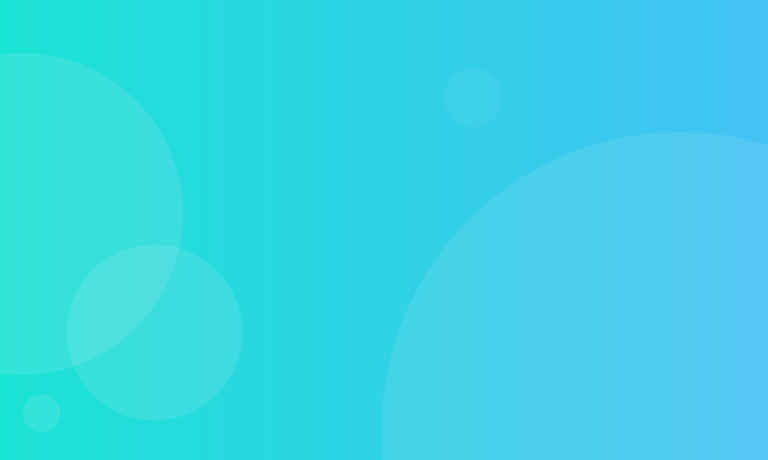
A Shadertoy shader for this background:

```glsl
// Turquoise to sky blue gradient with five translucent pale discs.
#define TEAL vec3(0.104, 0.890, 0.836)
#define SKY vec3(0.262, 0.762, 0.960)
#define DISC_TINT vec3(0.92, 0.92, 0.93)
#define DISC_COUNT 5

// Each disc: centre x, centre y, radius (in canvas heights), opacity
const vec4 discs[DISC_COUNT] = vec4[DISC_COUNT](
    vec4(0.048, 0.535, 0.350, 0.118),
    vec4(0.336, 0.277, 0.191, 0.118),
    vec4(0.090, 0.102, 0.041, 0.118),
    vec4(1.029, 0.788, 0.064, 0.058),
    vec4(1.478, 0.065, 0.648, 0.108)
);

// Soft-edged coverage of a disc, one pixel wide at the rim
float discCoverage(vec2 point, vec2 centre, float radius, float pixel) {
    float edgeDistance = length(point - centre) - radius;
    return clamp(0.5 - edgeDistance / pixel, 0.0, 1.0);
}

void mainImage(out vec4 fragColor, in vec2 fragCoord) {
    float pixel = 1.0 / iResolution.y;
    vec2 point = fragCoord * pixel;

    // Horizontal gradient
    vec3 color = mix(TEAL, SKY, fragCoord.x / iResolution.x);

    // Overlapping discs
    for (int i = 0; i < DISC_COUNT; i++) {
        vec4 disc = discs[i];
        float coverage = discCoverage(point, disc.xy, disc.z, pixel);
        color = mix(color, DISC_TINT, coverage * disc.w);
    }

    fragColor = vec4(color, 1.0);
}
```
